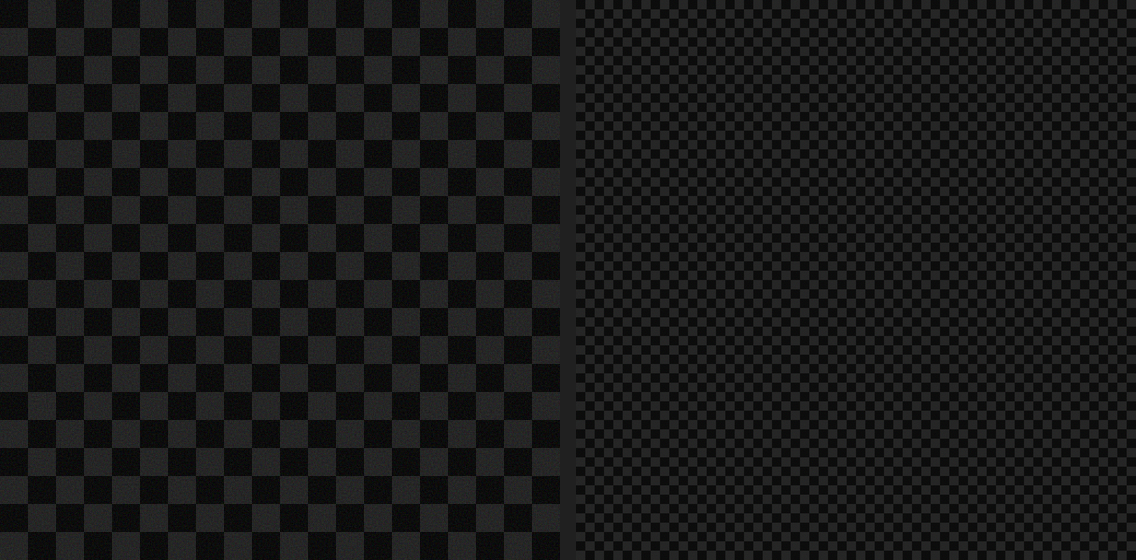
Left: one tile. Right: repeated 3 by 3.
This pattern is drawn by a Shadertoy shader. Its source:

```glsl
// Dark checkerboard of near-black and charcoal squares under fine coloured grain.

const float PI = 3.14159265;
const float SQUARES = 20.0;              // squares per side, even so that it tiles
const vec3 BLACK = vec3(0.047, 0.048, 0.047);
const vec3 CHARCOAL = vec3(0.147, 0.148, 0.147);
const float GRAIN_AMOUNT = 0.105;
const float FINE_GRAIN = 512.0;          // noise cells per side, whole numbers
const float COARSE_GRAIN = 256.0;

// Integer hash of a lattice point and a seed, from 0 to 1
float hash(vec2 cell, uint seed) {
    uint h = uint(cell.x) * 1597334677u ^ uint(cell.y) * 3812015801u ^ seed * 2654435769u;
    h = (h ^ (h >> 16)) * 2146121005u;
    h = (h ^ (h >> 15)) * 2221713035u;
    h ^= h >> 16;
    return float(h >> 8) / 16777216.0;
}

// Dot product of a random unit gradient with the offset from its corner
float cornerValue(vec2 cell, vec2 corner, vec2 local, float period, uint seed) {
    float angle = 2.0 * PI * hash(mod(cell + corner, period), seed);
    return dot(vec2(cos(angle), sin(angle)), local - corner);
}

// Gradient noise that wraps after a whole number of cells
float gradientNoise(vec2 uv, float period, uint seed) {
    vec2 p = uv * period;
    vec2 cell = floor(p);
    vec2 f = p - cell;
    vec2 fade = f * f * f * (f * (f * 6.0 - 15.0) + 10.0);
    float a = cornerValue(cell, vec2(0, 0), f, period, seed);
    float b = cornerValue(cell, vec2(1, 0), f, period, seed);
    float c = cornerValue(cell, vec2(0, 1), f, period, seed);
    float d = cornerValue(cell, vec2(1, 1), f, period, seed);
    return mix(mix(a, b, fade.x), mix(c, d, fade.x), fade.y);
}

// Two octaves of grain for one colour channel
float grain(vec2 uv, uint channel) {
    return 0.5 * (gradientNoise(uv, FINE_GRAIN, channel)
                + gradientNoise(uv, COARSE_GRAIN, channel + 3u));
}

// 1 on squares of even parity, 0 on odd ones, with edges one pixel wide
float checker(vec2 uv, vec2 pixel) {
    vec2 halfEdge = 0.5 * PI * SQUARES * pixel;
    vec2 wave = clamp(sin(PI * SQUARES * uv) / halfEdge, -1.0, 1.0);
    return 0.5 + 0.5 * wave.x * wave.y;
}

void mainImage(out vec4 fragColor, in vec2 fragCoord) {
    vec2 uv = fragCoord / iResolution.xy;
    vec3 color = mix(BLACK, CHARCOAL, checker(uv, 1.0 / iResolution.xy));

    // Independent grain in each channel
    color += GRAIN_AMOUNT * vec3(grain(uv, 1u), grain(uv, 2u), grain(uv, 3u));
    fragColor = vec4(clamp(color, 0.0, 1.0), 1.0);
}
```
